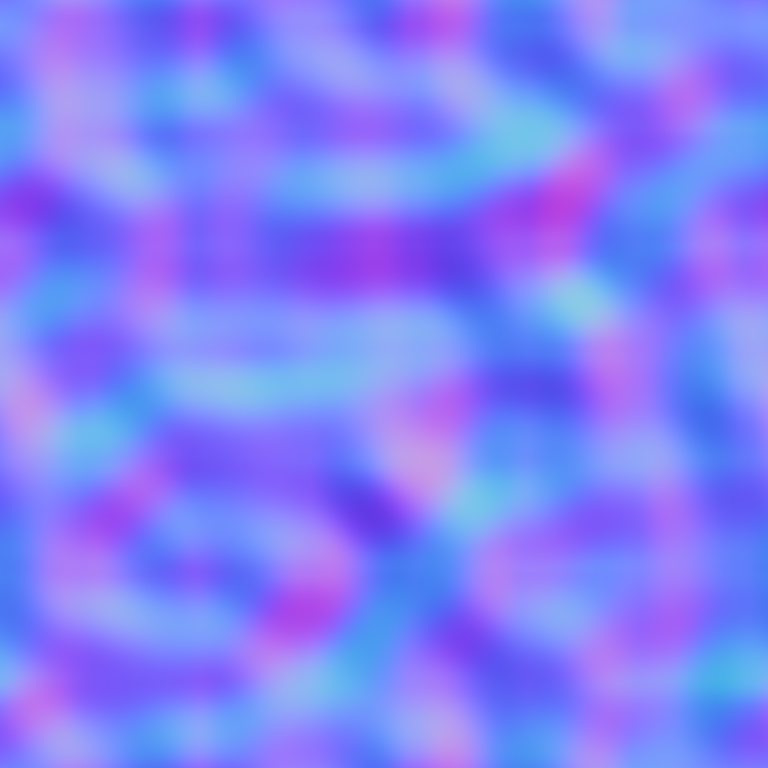
A WebGL 1 fragment shader for this texture map:

```glsl
precision highp float;
// Tangent-space normal map of a softly rolling, bumpy surface.
// Two layers of wrapping gradient noise give the height; their exact
// derivatives give the slope, which is packed as a normal into RGB.
uniform vec2 u_resolution;

// Two pseudo-random values in 0..1 per lattice point
vec2 hash2(vec2 p) {
  vec3 q = fract(p.xyx * vec3(0.1031, 0.1030, 0.0973));
  q += dot(q, q.yzx + 33.33);
  return fract((q.xx + q.yz) * q.zy);
}

// Random lattice gradient, repeating every `cells` points
vec2 latticeGradient(vec2 id, float cells, float seed) {
  id -= cells * floor((id + 0.5) / cells);
  vec2 r = hash2(id + seed);
  float angle = 6.28319 * r.x;
  return mix(0.6, 1.4, r.y) * vec2(cos(angle), sin(angle));
}

// Analytic slope of tileable gradient noise, per cell
vec2 noiseSlope(vec2 p, float cells, float seed) {
  vec2 id = floor(p), f = fract(p);
  vec2 u = f * f * f * (f * (f * 6.0 - 15.0) + 10.0);
  vec2 du = 30.0 * f * f * (f * (f - 2.0) + 1.0);
  vec2 e = vec2(1.0, 0.0);

  vec2 ga = latticeGradient(id, cells, seed);
  vec2 gb = latticeGradient(id + e.xy, cells, seed);
  vec2 gc = latticeGradient(id + e.yx, cells, seed);
  vec2 gd = latticeGradient(id + e.xx, cells, seed);
  float a = dot(ga, f);
  float b = dot(gb, f - e.xy);
  float c = dot(gc, f - e.yx);
  float d = dot(gd, f - e.xx);

  vec2 blended = mix(mix(ga, gb, u.x), mix(gc, gd, u.x), u.y);
  return blended + du * (u.yx * (a - b - c + d) + vec2(b, c) - a);
}

void main() {
  vec2 uv = gl_FragCoord.xy / u_resolution;

  // Main bumps, loosened by broader swells on a shifted lattice
  vec2 slope = 0.31 * noiseSlope(uv * 7.0 + 0.21, 7.0, 17.0)
             + 0.18 * noiseSlope(uv * 5.0 + 0.63, 5.0, 59.0);

  vec3 normal = normalize(vec3(-slope, 1.0));
  gl_FragColor = vec4(normal * 0.5 + 0.5, 1.0);
}
```
